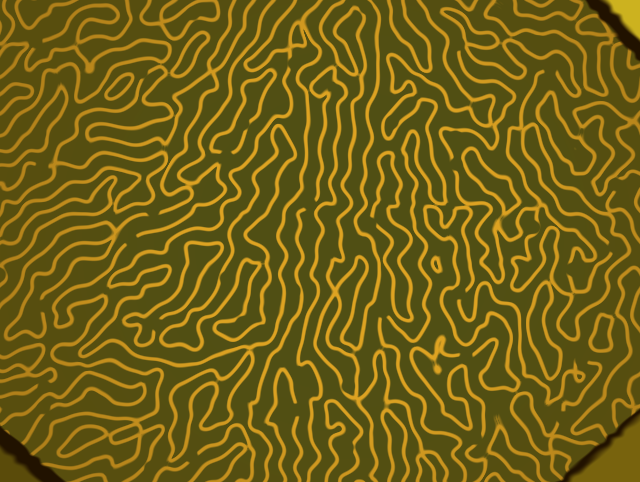
Give the GLSL for this texture, as a WebGL 1 fragment shader.

```glsl
precision highp float;
// Golden labyrinth of meandering threads on an olive film, with a dark rim at the corners.
uniform vec2 u_resolution;

const float PI = 3.14159265;
const float SPACING = 0.0255;     // gap between threads, in canvas widths
const float HALF_WIDTH = 0.0030;  // half thickness of a thread
const float SOFTNESS = 0.0018;    // blur of the thread edges
const float CELL = 0.043;         // size of one wave-kernel cell
const float BLOCK = 2.0;          // cells that start from one common wave
const float REACH = 1.25;         // kernel radius, in cells
const float JITTER = 0.75;        // random turn of each kernel, in radians
const float MEANDER = 0.0036;     // sideways swing of the threads
const float MEANDER_RATE = 95.0;
const float MIN_SLOPE = 0.22;     // keeps threads from pinching at forks
const float CUT_CELL = 0.13;      // spacing of the thread breaks
const float CUT_RADIUS = 0.013;
const vec3 FILM = vec3(0.315, 0.310, 0.078);
const vec3 FILM_EDGE = vec3(0.345, 0.305, 0.055);
const vec3 THREAD = vec3(0.87, 0.64, 0.135);
const vec3 THREAD_EDGE = vec3(0.69, 0.50, 0.10);
const vec3 RIM_DARK = vec3(0.13, 0.07, 0.0);
const vec3 RIM_OLIVE = vec3(0.47, 0.39, 0.05);
const vec3 RIM_GLOW = vec3(0.80, 0.70, 0.12);

vec3 hash3(vec2 p) {
  vec3 h = fract(p.xyx * vec3(0.1031, 0.1030, 0.0973));
  h += dot(h, h.yxz + 33.33);
  return fract((h.xxy + h.yzz) * h.zyx);
}

// Thread direction: slanted at the left, upright in the middle, fanned at the right.
float flowAngle(vec2 p) {
  float a = 0.52 + 1.05 * smoothstep(0.18, 0.52, p.x) + 0.5 * smoothstep(0.55, 0.75, p.x);
  a += smoothstep(0.72, 0.95, p.x) * mix(-1.1, 0.6, p.y / 0.75);
  return a + 0.18 * sin(31.0 * p.x + 2.0 * sin(19.0 * p.y)) + 0.15 * sin(37.0 * p.y - 13.0 * p.x);
}

vec2 kernelCentre(vec2 id, vec3 h) {
  return id + 0.5 + (h.xy - 0.5) * 0.5;
}

// Wave vector across the threads, per cell.
vec2 waveAt(vec2 centre, float turn) {
  vec2 p = centre * CELL;
  float a = flowAngle(p) + turn * JITTER * (1.0 + 0.4 * smoothstep(0.5, 0.8, p.x));
  return vec2(-sin(a), cos(a)) * PI * CELL / SPACING;
}

// Starting phase, shared by a block of cells as one plane wave.
float blockPhase(vec2 id, vec2 centre) {
  vec2 block = floor(id / BLOCK);
  vec2 middle = (block + 0.5) * BLOCK;
  return dot(waveAt(middle, 0.0), centre - middle) + 2.0 * PI * hash3(block + 11.0).x;
}

// Phase of a kernel after alignment with its neighbours.
float alignedPhase(vec2 id, vec2 centre) {
  vec2 sum = vec2(0.0);
  for (int j = -1; j <= 1; j++) {
    for (int i = -1; i <= 1; i++) {
      vec2 n = id + vec2(float(i), float(j));
      vec3 h = hash3(n + 71.0);
      vec2 c = kernelCentre(n, h);
      vec2 d = centre - c;
      float w = max(1.0 - dot(d, d) / 2.6, 0.0);
      float a = dot(waveAt(c, 2.0 * h.z - 1.0), d) + blockPhase(n, c);
      sum += w * vec2(cos(a), sin(a));
    }
  }
  return atan(sum.y, sum.x + 1e-5);
}

// Distance to the zero contours of the summed waves, in swung coordinates.
float threadDistance(vec2 p) {
  vec2 swing = MEANDER_RATE * p.yx + 2.5 * sin(15.0 * p.yx) + 2.5 * sin(10.0 * p + 1.0);
  vec2 shear = MEANDER * cos(swing) * (MEANDER_RATE + 37.5 * cos(15.0 * p.yx));
  vec2 q = (p + MEANDER * sin(swing)) / CELL;
  vec2 id = floor(q);
  float field = 0.0;
  float total = 0.0;
  vec2 slope = vec2(0.0);
  for (int j = -1; j <= 1; j++) {
    for (int i = -1; i <= 1; i++) {
      vec2 n = id + vec2(float(i), float(j));
      vec3 h = hash3(n + 71.0);
      vec2 c = kernelCentre(n, h);
      vec2 d = q - c;
      float s = 1.0 - dot(d, d) / (REACH * REACH);
      if (s > 0.0) {
        vec2 k = waveAt(c, 2.0 * h.z - 1.0);
        float a = dot(k, d) + alignedPhase(n, c);
        total += s * s * s;
        field += s * s * s * cos(a);
        slope -= 6.0 * d / (REACH * REACH) * s * s * cos(a) + s * s * s * k * sin(a);
      }
    }
  }
  slope += shear.yx * slope.yx;
  float steepness = max(length(slope), MIN_SLOPE * total * PI * CELL / SPACING);
  return abs(field) / (steepness + 1e-4) * CELL;
}

// Distance to the nearest scattered point.
float scatterDistance(vec2 p, float size, float seed) {
  vec2 q = p / size;
  float best = 9.0;
  for (int j = -1; j <= 1; j++) {
    for (int i = -1; i <= 1; i++) {
      vec2 n = floor(q) + vec2(float(i), float(j));
      best = min(best, length(q - n - hash3(n + seed).xy));
    }
  }
  return best * size;
}

// Lays a dark band, then a coloured border, beyond a straight edge.
vec3 addRim(vec3 base, float e, float band, vec3 border) {
  vec3 rim = mix(RIM_DARK, border, smoothstep(band, band + 0.012, e));
  return mix(base, rim, smoothstep(-0.003, 0.003, e));
}

void main() {
  vec2 p = gl_FragCoord.xy / u_resolution.x;
  float top = u_resolution.y / u_resolution.x;
  float side = smoothstep(0.2, 0.6, length(p - vec2(0.54, 0.5 * top)));
  vec3 color = mix(FILM, FILM_EDGE, side);

  // Threads with rounded ends at the breaks
  float gap = max(CUT_RADIUS - scatterDistance(p, CUT_CELL, 23.0), 0.0);
  float d = length(vec2(threadDistance(p), gap));
  float cover = 1.0 - smoothstep(HALF_WIDTH - SOFTNESS, HALF_WIDTH + SOFTNESS, d);
  color = mix(color, mix(THREAD, THREAD_EDGE, side), cover);

  // Corner rims with a ragged edge
  float rag = 0.002 * sin(140.0 * p.x + 3.0 * sin(90.0 * p.y));
  vec2 u = vec2(p.x, p.y - top);
  color = addRim(color, dot(p, vec2(-0.66, -0.75)) + 0.066 + rag, 0.018, RIM_OLIVE * 0.75);
  color = addRim(color, dot(p, vec2(0.67, -0.745)) - 0.584 + rag, 0.004, RIM_OLIVE);
  color = addRim(color, dot(u, vec2(0.74, 0.67)) - 0.676 + rag, 0.016, RIM_GLOW);
  gl_FragColor = vec4(color, 1.0);
}
```
